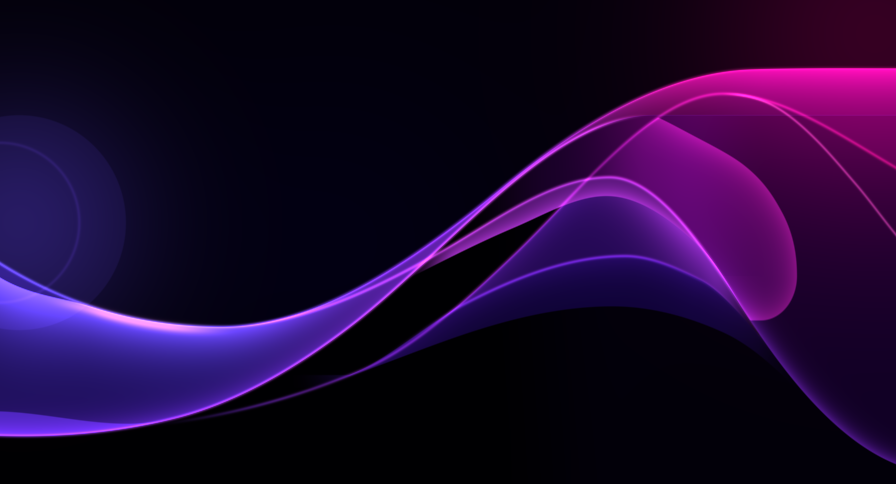
This background is drawn by a Shadertoy shader. Its source:

```glsl
// Translucent silk ribbons sweeping over a dark, softly lit backdrop.
// Folds are smooth piecewise cubics; sheets fill the space between them,
// and rims and strokes fade with the distance to a fold.

// Design space: height 1, origin at the lower left.
const vec2 DESIGN = vec2(1.864, 1);

// Fold knots: position, height, slope.
const vec3[5] CREST = vec3[](vec3(0, .456, -.62), vec3(.461, .325, 0),
    vec3(1.044, .612, .82), vec3(1.566, .857, .03), vec3(1.864, .859, 0));
const vec3[5] KEEL = vec3[](vec3(0, .1, -.03), vec3(.364, .136, .25),
    vec3(.728, .325, .76), vec3(1.092, .643, .78), vec3(1.359, .762, 0));
const vec3[5] BAND_TOP = vec3[](vec3(.461, .323, .03), vec3(.922, .483, .58),
    vec3(1.267, .634, 0), vec3(1.541, .369, -1.6), vec3(1.864, .041, -.4));
const vec3[5] BAND_LOW = vec3[](vec3(.85, .425, .5), vec3(1.068, .529, .42),
    vec3(1.262, .595, 0), vec3(1.456, .49, -.95), vec3(1.578, .308, -1.6));
const vec3[5] RISER = vec3[](vec3(.316, .121, .12), vec3(.752, .235, .42),
    vec3(1.068, .473, .95), vec3(1.505, .806, 0), vec3(1.864, .653, -.58));
const vec3[5] INNER = vec3[](vec3(.728, .225, .42), vec3(.971, .374, .52),
    vec3(1.3, .471, 0), vec3(1.456, .422, -.5), vec3(1.578, .308, -1.1));
const vec3[5] UNDER = vec3[](vec3(.655, .199, .3), vec3(.971, .311, .33),
    vec3(1.274, .367, 0), vec3(1.505, .313, -.45), vec3(1.7, .15, -1.1));
const vec3[5] THREAD = vec3[](vec3(1.505, .806, 0), vec3(1.602, .785, -.48),
    vec3(1.7, .709, -1), vec3(1.78, .62, -1.15), vec3(1.864, .515, -1.2));
// The lobe side runs upward: height, position, slope.
const vec3[5] LOBE = vec3[](vec3(.43, 1.658, 0), vec3(.563, 1.626, -.55),
    vec3(.66, 1.546, -1.3), vec3(.721, 1.44, -1.9), vec3(.762, 1.359, -2.2));
const vec2 LOBE_TIP = vec2(1.583, .43), LOBE_RADII = vec2(.075, .092);
const vec2 HALO = vec2(.04, .54);

const vec3 NIGHT = vec3(.008, 0, .035);
const vec3 INDIGO = vec3(.1, .05, .31);
const vec3 PERIWINKLE = vec3(.42, .32, .95);
const vec3 VIOLET = vec3(.52, .18, .85);
const vec3 ORCHID = vec3(.78, .26, .85);
const vec3 MAGENTA = vec3(.72, .1, .48);
const vec3 WINE = vec3(.3, .005, .2);

// Approximate distance to a fold, positive beneath it.
float below(vec2 p, vec3[5] k) {
    int i = 0;
    while (i < 3 && p.x > k[i + 1].x) i++;
    vec3 a = k[i], b = k[i + 1];
    float h = b.x - a.x, d = b.y - a.y;
    float t = clamp((p.x - a.x) / h, 0., 1.);
    float c2 = 3. * d - h * (2. * a.z + b.z), c3 = h * (a.z + b.z) - 2. * d;
    float y = a.y + t * (h * a.z + t * (c2 + t * c3));
    float slope = a.z + t * (2. * c2 + 3. * t * c3) / h;
    return (y - p.y) / sqrt(1. + slope * slope);
}

float inside(float d) { return smoothstep(-1., 1., d * iResolution.y); }
float stroke(float d, float w) { return exp(-d * d / (w * w)); }
float rim(float d, float w) { return exp(-max(d, 0.) / w); }
float span(float x, float a, float b, float soft) {
    return smoothstep(a, a + soft, x) * (1. - smoothstep(b - soft, b, x));
}

void mainImage(out vec4 fragColor, in vec2 fragCoord) {
    vec2 p = fragCoord / iResolution.xy * DESIGN;
    float x = p.x, thin = max(.0035, 1. / iResolution.y);
    float crest = below(p, CREST), keel = below(p, KEEL);
    float top = below(p, BAND_TOP), low = below(p, BAND_LOW);
    float riser = below(p, RISER), inner = below(p, INNER);
    vec3 tint = mix(PERIWINKLE, VIOLET, smoothstep(.35, .95, x));
    tint = mix(tint, MAGENTA, smoothstep(.95, 1.5, x));

    // Backdrop: blue halo with faint discs, red light at the upper right.
    float r = length(p - HALO);
    vec3 col = NIGHT + vec3(.11, .08, .27) * stroke(r, .27);
    col += vec3(0, 0, .035) * stroke(length(p - vec2(.7, .5)), .4);
    col += vec3(.035, .025, .08) * inside(.222 - r);
    col += vec3(.05, .03, .1) * stroke(length(p - vec2(0, .54)) - .165, thin);
    col += vec3(.2, 0, .1) * stroke(length(p - vec2(1.82, .93)), .38);
    col *= 1. - .85 * inside(keel) * (1. - smoothstep(1., 1.3, x));

    // Left sheet with its lit upper lip and doubled lower fold.
    float sheet = inside(crest) * inside(-keel);
    float lip = crest - .025 * (1. - smoothstep(0., .2, x));
    float fold = .05 * (1. - smoothstep(0., .36, x));
    vec3 silk = INDIGO * (.7 + .3 * rim(-keel, .1)) * (1. - smoothstep(.3, .95, x));
    silk += inside(lip) * tint * rim(lip, .055) * (1. - .45 * smoothstep(.4, .9, x));
    silk += VIOLET * .45 * rim(-keel, .025) * span(x, -.5, 1.2, .4);
    col += sheet * (silk + inside(keel + fold) * vec3(.16, .08, .34));
    col += vec3(.55, .28, .35) * stroke(lip - .008, .009) * span(x, .08, .5, .16);
    col += tint * .65 * stroke(crest, thin) * (1. - .6 * smoothstep(1.2, 1.7, x));
    col += mix(VIOLET, ORCHID, x) * .7 * stroke(keel, thin) * span(x, -.2, 1.36, .15);

    // Right sheet: wine light sinking into violet, plum behind the arch.
    float above = inside(-top);
    vec3 plum = WINE * rim(crest, .2) + vec3(.045, 0, .1) + inside(-riser) * vec3(.1, 0, .06);
    col += inside(crest) * above * smoothstep(1.12, 1.6, x) * plum;
    col += inside(keel) * above * vec3(.09, .005, .13) * span(x, .95, 1.6, .2);

    // Lobe: cubic side closed by a rounded tip.
    vec2 q = vec2(max(x - LOBE_TIP.x, 0.), p.y - LOBE_TIP.y);
    float tip = (1. - length(q / LOBE_RADII)) * LOBE_RADII.x;
    float edge = q.y < 0. ? tip : below(p.yx, LOBE);
    float lobe = inside(edge) * inside(riser) * above * smoothstep(1.15, 1.35, x);
    col += lobe * (vec3(.17, .02, .17) + vec3(.24, .05, .17) * rim(edge, .028));

    // Lower veils, with light caught beneath the arch.
    float veil = inside(riser) * inside(low) * inside(-inner) * span(x, .6, 1.6, .12);
    col += veil * (vec3(.12, .03, .28) + VIOLET * .25 * rim(riser, .03));
    col += veil * vec3(.42, .14, .46) * rim(low, .06) * stroke(x - 1.44, .15);
    veil = inside(inner) * inside(-below(p, UNDER)) * inside(top) * span(x, .6, 1.68, .25);
    col += veil * (vec3(.045, .01, .17) + vec3(.1, .03, .2) * rim(inner, .04));
    col += VIOLET * .55 * stroke(inner, thin) * span(x, .75, 1.58, .3);

    // Arched band, riser and loose thread.
    float band = inside(top) * inside(-low) * span(x, .84, 1.6, .12);
    col += band * (vec3(.28, .07, .38) + ORCHID * .45 * rim(-low, .02));
    col += ORCHID * .55 * stroke(top, thin) * span(x, .42, 1.62, .2);
    col += VIOLET * .5 * rim(-top, .016) * above * span(x, 1.42, 2.1, .2);
    col += mix(VIOLET, MAGENTA, x - .6) * .5 * stroke(riser, thin) * span(x, .3, 2.3, .3);
    col += vec3(.4, .15, .3) * stroke(below(p, THREAD), thin * .8) * smoothstep(1.5, 1.55, x);
    fragColor = vec4(min(col, 1.), 1);
}
```
